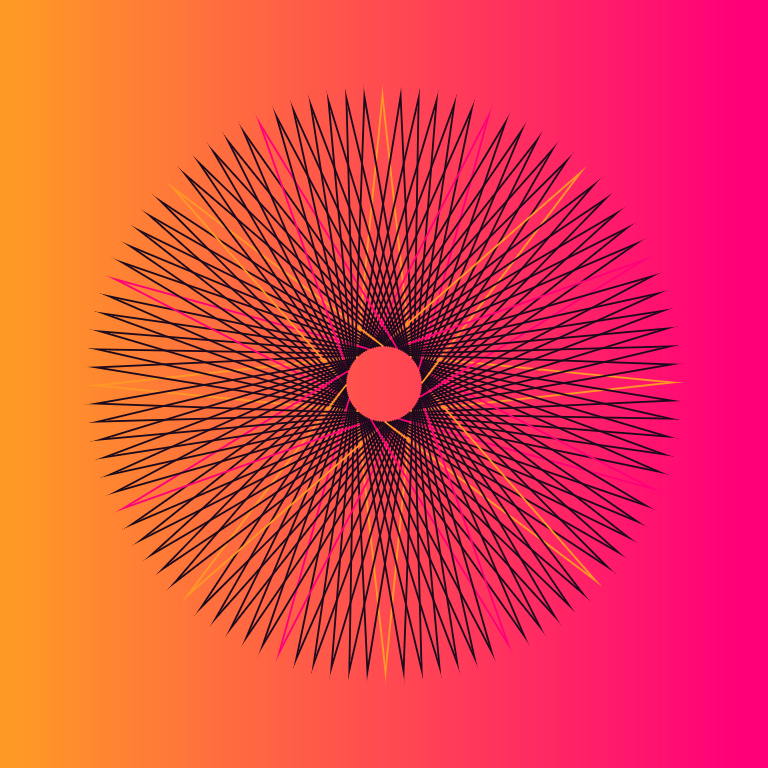
Reproduce this background procedurally as a Shadertoy shader.

```glsl
// Rosette of rotated four-pointed star outlines on an orange to pink gradient.

const float STAR_COUNT = 25.0;
const float ACCENT_STEP = 6.0;       // every sixth star is coloured
const float TIP_RADIUS = 0.375;
const float NOTCH_RADIUS = 0.05;
const float HALF_STROKE = 0.0012;
const float QUARTER_TURN = 1.5707963;
const float TILT = 0.0052;           // small turn of the whole rosette

const vec3 ORANGE = vec3(1.0, 0.6, 0.15);
const vec3 PINK = vec3(1.0, 0.0, 0.475);
const vec3 INK = vec3(0.11, 0.04, 0.11);

vec2 rotate(vec2 p, float angle) {
    float c = cos(angle), s = sin(angle);
    return vec2(c * p.x - s * p.y, s * p.x + c * p.y);
}

// Distance to the star outline; folding into one octant gives mitred corners.
float starOutline(vec2 p, float tipRadius, float notchRadius) {
    p = abs(p);
    p = vec2(max(p.x, p.y), min(p.x, p.y));
    vec2 tip = vec2(tipRadius, 0.0);
    vec2 notch = vec2(notchRadius * sqrt(0.5));
    vec2 along = normalize(tip - notch);
    return abs(dot(p - tip, vec2(-along.y, along.x)));
}

// Antialiased stroke that fades when thinner than a pixel.
float strokeCoverage(float dist, float halfWidth, float pixel) {
    float edge = clamp((halfWidth - dist) / pixel + 0.5, 0.0, 1.0);
    return edge * min(1.0, 2.0 * halfWidth / pixel);
}

vec3 starColor(float index) {
    bool accent = mod(index, ACCENT_STEP) < 0.5 && index < STAR_COUNT - 1.5;
    if (!accent) return INK;
    return mod(index, 2.0 * ACCENT_STEP) < 0.5 ? ORANGE : PINK;
}

vec3 background(float x) {
    return mix(ORANGE, PINK, clamp((x - 0.02) / 0.94, 0.0, 1.0));
}

void mainImage(out vec4 fragColor, in vec2 fragCoord) {
    float pixel = 1.0 / min(iResolution.x, iResolution.y);
    vec2 p = (fragCoord - 0.5 * iResolution.xy) * pixel;
    vec3 color = background(fragCoord.x / iResolution.x);

    // Each star turns clockwise and lies over the one before.
    for (float i = 0.0; i < STAR_COUNT; i++) {
        vec2 q = rotate(p, i * QUARTER_TURN / STAR_COUNT - TILT);
        float dist = starOutline(q, TIP_RADIUS, NOTCH_RADIUS);
        color = mix(color, starColor(i), strokeCoverage(dist, HALF_STROKE, pixel));
    }

    fragColor = vec4(color, 1.0);
}
```
